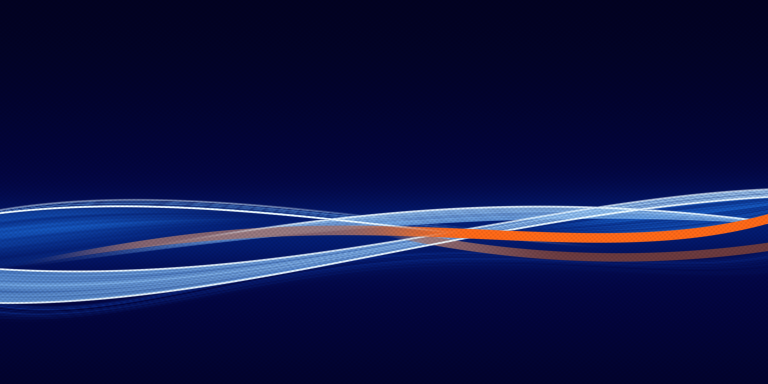
Give the GLSL for this background, as a WebGL 1 fragment shader.

```glsl
precision highp float;
// Flowing ribbons of light crossing a deep navy field with a faint woven grain.
// Each edge is a quartic through five evenly spaced heights; translucent
// ribbons are filled between edges, streaked by layered sines, then outlined.
uniform vec2 u_resolution;

const vec3 NAVY = vec3(0.008, 0.008, 0.12);
const vec3 ROYAL = vec3(0.01, 0.13, 0.48);
const vec3 AZURE = vec3(0.10, 0.39, 0.80);
const vec3 SKY = vec3(0.34, 0.58, 0.86);
const vec3 ICE = vec3(0.64, 0.79, 0.93);
const vec3 WHITE = vec3(0.93, 0.98, 1.0);
const vec3 CLAY = vec3(0.62, 0.44, 0.42);
const vec3 RUST = vec3(0.48, 0.25, 0.22);
const vec3 ORANGE = vec3(0.98, 0.40, 0.09);

// Quartic through heights a..e at x = 0, 1/4, 1/2, 3/4, 1 (forward differences)
float curve(float x, float a, float b, float c, float d, float e) {
  float t = 4.0 * x;
  float k2 = t * (t - 1.0) / 2.0;
  float k3 = k2 * (t - 2.0) / 3.0;
  float k4 = k3 * (t - 3.0) / 4.0;
  return a + t * (b - a) + k2 * (c - 2.0 * b + a)
    + k3 * (d - 3.0 * c + 3.0 * b - a)
    + k4 * (e - 4.0 * d + 6.0 * c - 4.0 * b + a);
}

// Coverage between two edges
float ribbon(float y, float low, float high, float soft) {
  return smoothstep(low - soft, low + soft, y)
    * (1.0 - smoothstep(high - soft, high + soft, y));
}

// Coverage of a stroke around a centre height
float stroke(float y, float center, float halfWidth, float soft) {
  return 1.0 - smoothstep(halfWidth - soft, halfWidth + soft, abs(y - center));
}

// Position across a ribbon, safe where its edges meet
float across(float y, float low, float high) {
  return clamp((y - low) / max(high - low, 0.004), 0.0, 1.0);
}

// Fine streaks running along a ribbon, 0..1
float fibres(float s, float x, float seed) {
  float sum = 0.0;
  float freq = 11.0;
  float amp = 0.5;
  for (int i = 0; i < 4; i++) {
    sum += amp * sin(s * freq + seed + 2.0 * sin(x * 3.0 + seed));
    freq *= 1.93;
    amp *= 0.75;
    seed += 2.4;
  }
  return clamp(0.5 + 0.42 * sum, 0.0, 1.0);
}

float weave(vec2 p) {
  return sin(p.x * 520.0 + sin(p.y * 90.0)) * sin(p.y * 560.0 + sin(p.x * 70.0));
}

void main() {
  vec2 uv = gl_FragCoord.xy / u_resolution;
  float x = uv.x;
  float y = uv.y;
  float aa = 0.8 / u_resolution.y;

  // Edges of the ribbons
  float crest = curve(x, 0.453, 0.476, 0.432, 0.380, 0.350);
  float fall = curve(x, 0.445, 0.458, 0.414, 0.362, 0.344);
  float archTop = curve(x, 0.302, 0.378, 0.443, 0.461, 0.422);
  float archLow = curve(x, 0.297, 0.360, 0.409, 0.430, 0.417);
  float riseTop = curve(x, 0.299, 0.305, 0.367, 0.451, 0.507);
  float riseLow = curve(x, 0.211, 0.250, 0.339, 0.430, 0.487);
  float hazeTop = curve(x, 0.210, 0.250, 0.335, 0.335, 0.345);
  float hazeLow = curve(x, 0.161, 0.211, 0.284, 0.292, 0.279);
  float flame = curve(x, 0.302, 0.380, 0.399, 0.381, 0.430);
  float ember = curve(x, 0.803, 0.555, 0.398, 0.332, 0.357);

  // Navy field, lifted towards the ribbons
  vec3 color = mix(NAVY, vec3(0.01, 0.02, 0.27), exp(-pow((y - 0.38) / 0.38, 2.0)));
  float glowY = mix(0.39, 0.43, x * x);
  float glowSpan = y > glowY ? 0.085 : 0.095;
  color = mix(color, ROYAL, 0.85 * exp(-pow((y - glowY) / glowSpan, 2.0)));

  // Dim streaks: below, left between fall and arch, right under the rise
  float s = across(y, hazeLow, hazeTop);
  float haze = ribbon(y, hazeLow, hazeTop, 0.006) * fibres(s, x, 1.0) * s;
  color = mix(color, vec3(0.05, 0.23, 0.65), haze * mix(0.95, 0.4, x));
  s = across(y, archTop, fall);
  float core = 0.25 + 0.75 * exp(-pow((s - 0.72) / 0.28, 2.0));
  float left = ribbon(y, archTop, fall, 0.003) * (1.0 - smoothstep(0.05, 0.42, x));
  color = mix(color, AZURE, left * core * (0.35 + 0.65 * fibres(s, x, 4.0)));
  s = across(y, flame, riseLow);
  float right = ribbon(y, flame, riseLow, 0.003) * smoothstep(0.62, 0.85, x);
  color = mix(color, AZURE, right * (0.2 + 0.65 * fibres(s, x, 2.0)));

  // Translucent blue ribbons
  s = across(y, fall, crest);
  color = mix(color, SKY, ribbon(y, fall, crest, aa) * (0.15 + 0.55 * fibres(s, x, 3.0)) * (1.0 - smoothstep(0.45, 0.7, x)));
  s = across(y, archLow, archTop);
  float arch = ribbon(y, archLow, archTop, aa) * smoothstep(0.0, 0.4, x);
  color = mix(color, mix(SKY, ICE, 0.3 + 0.5 * s), arch * (0.68 + 0.25 * fibres(s, x, 5.0)));
  s = across(y, riseLow, riseTop);
  float streak = fibres(s, x, 0.5);
  vec3 riseColor = mix(SKY, ICE, clamp(0.7 * x + 0.35 * streak, 0.0, 1.0));
  color = mix(color, riseColor, ribbon(y, riseLow, riseTop, aa) * (0.68 + 0.27 * streak));

  // Warm strokes: the faint ember, then the flame brightening to the right
  color = mix(color, mix(CLAY, RUST, smoothstep(0.55, 0.75, x)),
    stroke(y, ember, 0.011, aa) * 0.85 * smoothstep(0.49, 0.56, x));
  float heat = smoothstep(0.42, 0.62, x);
  float flameWidth = mix(0.005, 0.0125, smoothstep(0.0, 0.35, x));
  color = mix(color, mix(CLAY, ORANGE, heat),
    stroke(y, flame, flameWidth, aa) * mix(0.82, 1.0, heat) * smoothstep(0.02, 0.2, x));

  // Bright outlines
  float thin = 0.0024;
  float lines = stroke(y, fall, thin, aa) * (1.0 - smoothstep(0.4, 0.8, x));
  lines = max(lines, 0.85 * stroke(y, archTop, thin, aa) * smoothstep(0.2, 0.45, x));
  lines = max(lines, stroke(y, riseTop, thin, aa) * mix(0.95, 0.6, x));
  lines = max(lines, 0.9 * stroke(y, riseLow, thin, aa));
  lines = max(lines, 0.4 * stroke(y, crest, thin, aa) * (1.0 - smoothstep(0.3, 0.6, x)));
  color = mix(color, WHITE, lines * (1.0 - heat * stroke(y, flame, flameWidth, aa)));

  // Woven grain
  color *= 1.0 + 0.07 * weave(vec2(x * u_resolution.x / u_resolution.y, y));
  gl_FragColor = vec4(color, 1.0);
}
```
